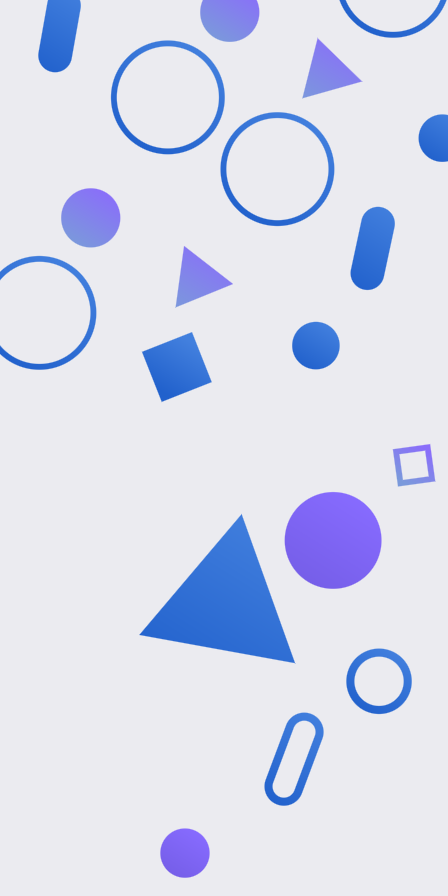
Write a Shadertoy shader that draws this background.

```glsl
#define BACKGROUND vec3(0.92, 0.92, 0.94)
#define TOP 2.06          // height of the first shape, in canvas widths
#define STEP 0.075        // descent per shape in the dense upper part
#define EXTRA_STEP 0.10   // added descent per shape in the sparse lower part
#define LEFT_GAP 0.40     // empty margin at the lower left
#define JITTER 0.05
#define TILT 0.90
#define SOFTNESS 1.2

const int REPEATS = 12;
const int CYCLE = 6;
const int SINGLES = 7;

// Outlines
const float CIRCLE = 0.0, PILL = 1.0, BOX = 2.0, TRIANGLE = 3.0;
// Colour ramps
const float BLUE = 0.0, LILAC = 1.0, VIOLET = 2.0;

// Each style: outline, outer size, half stroke (0 = filled), ramp
const vec4 REPEATED[CYCLE] = vec4[](
    vec4(CIRCLE,   0.127, 0.0065, BLUE),
    vec4(CIRCLE,   0.066, 0.0,    LILAC),
    vec4(PILL,     0.094, 0.0,    BLUE),
    vec4(TRIANGLE, 0.080, 0.0,    LILAC),
    vec4(CIRCLE,   0.127, 0.0065, BLUE),
    vec4(CIRCLE,   0.053, 0.0,    BLUE));

const vec4 SINGLE[SINGLES] = vec4[](
    vec4(BOX,      0.060, 0.0,    BLUE),
    vec4(BOX,      0.042, 0.0065, LILAC),
    vec4(CIRCLE,   0.108, 0.0,    VIOLET),
    vec4(TRIANGLE, 0.204, 0.0,    BLUE),
    vec4(CIRCLE,   0.073, 0.009,  BLUE),
    vec4(PILL,     0.108, 0.009,  BLUE),
    vec4(CIRCLE,   0.055, 0.0,    VIOLET));

float hash(vec2 p) {
    return fract(sin(dot(p, vec2(127.1, 311.7))) * 43758.5453);
}

mat2 rotation(float angle) {
    float c = cos(angle), s = sin(angle);
    return mat2(c, s, -s, c);
}

float outlineDistance(vec2 p, float outline, float size) {
    if (outline == CIRCLE) return length(p) - size;
    if (outline == PILL) {
        p.y -= clamp(p.y, -0.6 * size, 0.6 * size);
        return length(p) - 0.4 * size;
    }
    if (outline == BOX) return max(abs(p.x), abs(p.y)) - size;
    return max(abs(p.x) * 0.866 + p.y * 0.5, -p.y) - 0.5 * size;
}

vec3 rampColour(float ramp, float t) {
    if (ramp == BLUE) return mix(vec3(0.13, 0.38, 0.80), vec3(0.26, 0.50, 0.87), t);
    if (ramp == LILAC) return mix(vec3(0.48, 0.60, 0.86), vec3(0.54, 0.43, 0.98), t);
    return mix(vec3(0.46, 0.37, 0.91), vec3(0.53, 0.42, 1.0), t);
}

// Golden-ratio columns going down the canvas, with a little jitter
vec2 shapeCentre(int index) {
    float i = float(index);
    float column = fract(0.89 + i * 0.618);
    float left = LEFT_GAP * smoothstep(11.0, 14.0, i);
    float y = TOP - STEP * i - EXTRA_STEP * max(i - float(REPEATS), 0.0);
    vec2 wobble = vec2(hash(vec2(i, 1.0)), hash(vec2(i, 2.0))) - 0.5;
    return vec2(mix(left, 1.0, column), y) + JITTER * wobble;
}

void mainImage(out vec4 fragColor, in vec2 fragCoord) {
    vec2 uv = fragCoord / iResolution.x;
    float edge = SOFTNESS / iResolution.x;
    vec3 colour = BACKGROUND;

    for (int i = 0; i < REPEATS + SINGLES; i++) {
        vec4 style = SINGLE[max(i - REPEATS, 0)];
        if (i < REPEATS) style = REPEATED[i % CYCLE];

        vec2 p = uv - shapeCentre(i);
        float angle = TILT * (hash(vec2(float(i), 3.0)) - 0.5);
        float d = outlineDistance(rotation(angle) * p, style.x, style.y);
        if (style.z > 0.0) d = abs(d + style.z) - style.z;

        // Diagonal gradient across each shape
        float t = clamp(0.5 + 0.5 * dot(p, vec2(0.5, 0.8)) / style.y, 0.0, 1.0);
        float coverage = clamp(0.5 - d / edge, 0.0, 1.0);
        colour = mix(colour, rampColour(style.w, t), coverage);
    }
    fragColor = vec4(colour, 1.0);
}
```
